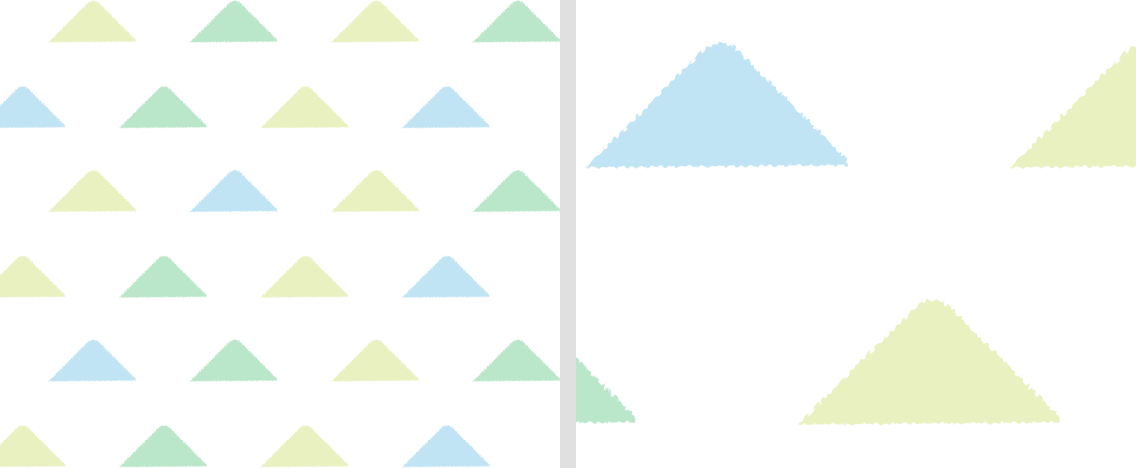
Left: the whole. Right: its middle third, enlarged.
Give the GLSL for this pattern, as a Shadertoy shader.

```glsl
// Six staggered rows of pastel triangles with rounded tips on white.
// Each cell holds one right-angled distance field; layered sines ruffle its
// edges like torn paper, and the row and column choose its colour.

// Fine irregular ripple, roughly -1 to 1.
float ruffle(vec2 p) {
    vec2 w = p + 0.006 * sin(p.yx * vec2(83.0, 97.0) + 1.3);
    return 0.45 * sin(dot(w, vec2(267.0, 121.0)))
         + 0.35 * sin(dot(w, vec2(-173.0, 229.0)) + 2.1)
         + 0.30 * sin(dot(w, vec2(391.0, -317.0)) + 4.4);
}

// Distance to a triangle whose base lies on y = 0, with a rounded apex.
float triangle(vec2 p) {
    float radius = 0.056;
    vec2 sides = (vec2(-p.x, p.x) + p.y - 0.314) * 0.7071 + radius;
    float slopes = length(max(sides, 0.0)) + min(max(sides.x, sides.y), 0.0) - radius;
    float base = 0.008 * p.x - p.y;
    float bluntCorner = p.x - 0.298;
    return max(slopes, max(base, bluntCorner));
}

vec3 cellColour(int col, int row) {
    vec3 yellow = vec3(0.91, 0.945, 0.75);
    vec3 green = vec3(0.73, 0.905, 0.79);
    vec3 blue = vec3(0.755, 0.895, 0.955);
    if (col == 0) return row % 3 == 1 ? blue : yellow;
    if (col == 1) return row == 2 ? blue : green;
    if (col == 2) return yellow;
    return row % 2 == 1 ? blue : green;
}

void mainImage(out vec4 fragColor, in vec2 fragCoord) {
    // One unit is the column pitch; y runs down from the top edge.
    float pixel = 3.959 / iResolution.x;
    vec2 p = vec2(fragCoord.x, iResolution.y - fragCoord.y) * pixel;

    // Odd rows shift half a column left and sit slightly lower.
    float row = floor(p.y / 0.5992);
    float odd = mod(row, 2.0);
    float x = p.x - 0.66 + 0.5 * odd;
    float col = floor(x + 0.5);
    vec2 local = vec2(x - col, 0.296 + 0.007 * odd - (p.y - row * 0.5992));

    // Ripple is weaker along the base than on the slopes.
    float roughness = mix(0.0035, 0.0055, smoothstep(0.005, 0.04, local.y));
    float d = triangle(local) + roughness * ruffle(local + 0.37 * odd);
    float ink = 1.0 - smoothstep(-pixel, pixel, d);
    ink *= step(0.0, col) * step(col, 3.0);

    vec3 colour = mix(vec3(1.0), cellColour(int(col), int(row)), ink);
    fragColor = vec4(colour, 1.0);
}
```
